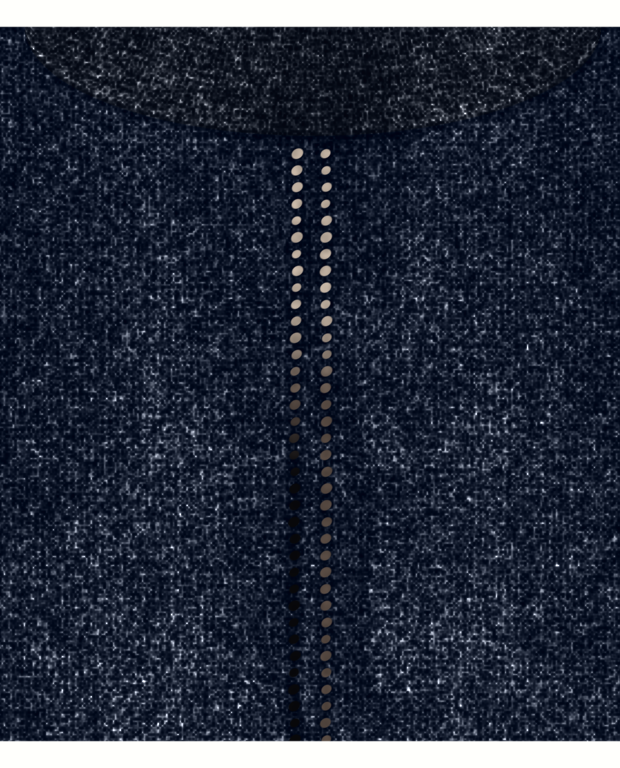
Write a Shadertoy shader that draws this texture.

```glsl
// Glittering navy knit with a ribbed collar and two columns of open eyelets.

float hash(vec2 p) {
    vec3 q = fract(p.xyx * vec3(0.1031, 0.1030, 0.0973));
    q += dot(q, q.yzx + 33.33);
    return fract((q.x + q.y) * q.z);
}

float noise(vec2 p) {
    vec2 cell = floor(p), f = fract(p);
    f = f * f * (3.0 - 2.0 * f);
    return mix(mix(hash(cell), hash(cell + vec2(1, 0)), f.x),
               mix(hash(cell + vec2(0, 1)), hash(cell + vec2(1, 1)), f.x), f.y);
}

// Ribs across, V-shaped stitches down; st counts columns and rows.
float stitches(vec2 st) {
    float rib = cos(6.2832 * st.x);
    float row = cos(6.2832 * (st.y + 0.7 * abs(fract(st.x) - 0.5)));
    return 0.34 * rib + 0.3 * row;
}

// Bright metallic thread: the exponential of summed noise gives rare glints.
vec3 yarn(float tone) {
    float light = 0.098 * exp(0.75 * tone);
    return clamp(light + vec3(-0.032, 0.0, 0.068), 0.0, 1.0);
}

// Signed distance to the nearest eyelet of a column, in canvas heights.
float eyelet(vec2 p, float columnX, float pitch, float seed) {
    float row = floor((p.y - 0.2001) / pitch + 0.5);
    float size = 0.9 + 0.25 * hash(vec2(row + 7.0, seed));
    vec2 centre = vec2(columnX + 0.002 * (hash(vec2(row, seed + 3.0)) - 0.5),
                       0.2001 + row * pitch);
    vec2 d = (p - centre) / vec2(0.0066, 0.0059);
    d.y += 0.25 * d.x;
    return row < 0.0 ? 1.0 : (length(d) - size) * 0.006;
}

void mainImage(out vec4 fragColor, in vec2 fragCoord) {
    float px = 1.0 / iResolution.y;
    vec2 uv = fragCoord / iResolution.xy;
    float down = 1.0 - uv.y;
    float aspect = iResolution.x / iResolution.y;
    vec2 p = vec2(uv.x * aspect, down);
    float side = uv.x - 0.505;

    // Collar arc and the two fields of stitches it divides
    float arc = 0.035 + 0.142 * sqrt(max(0.0, 1.0 - side * side / 0.216));
    float above = arc - down;
    float collar = smoothstep(-px, px, above);
    float bend = 0.18 * max(abs(side) - 0.32, 0.0) * smoothstep(0.4, 0.04, down);
    float wobble = 0.25 * (noise(p * 14.0) - 0.5);
    vec2 body = vec2(side * 84.0 + wobble, (down + bend) * 92.0 + wobble);
    vec2 fan = vec2(side * (96.0 + 260.0 * above), above * 92.0);
    float knit = mix(stitches(body), stitches(fan), collar);

    // Fine and coarse sparkle
    float tone = knit + 3.2 * (noise(p * 345.0) - 0.5)
               + 2.0 * (noise(p * 160.0 + 41.0) - 0.5)
               + 0.5 * (noise(p * vec2(22.0, 12.0)) - 0.5);

    // Broad light, shadow below the collar and its seam
    tone += 0.3 * smoothstep(0.25, 0.9, down) - 0.08;
    tone += 0.18 * cos(12.0 * (abs(side) - 0.24));
    tone -= 0.35 * exp(-pow((side - 0.02) / 0.16, 2.0)) * smoothstep(0.4, 0.18, down);
    tone -= 0.9 * exp(-pow((above + 0.003) / 0.005, 2.0));
    tone += 0.35 * exp(-pow((above - 0.009) / 0.005, 2.0));
    tone -= 0.4 * exp(-pow((side - 0.075) / 0.02, 2.0)) * smoothstep(0.45, 0.65, down);

    // Twisted lace strips around the openings
    float pitch = 0.0218;
    float leftX = (0.479 - 0.004 * smoothstep(0.35, 0.6, down)) * aspect;
    float rightX = 0.526 * aspect;
    float leftHole = eyelet(p, leftX, pitch, 1.0);
    float rightHole = eyelet(p, rightX, pitch, 2.0);
    float hole = min(leftHole, rightHole);
    float lace = smoothstep(0.013, 0.006, min(abs(p.x - leftX), abs(p.x - rightX)));
    tone -= 0.5 * lace * smoothstep(0.185, 0.2, down);
    tone -= 0.9 * smoothstep(0.004, 0.0, hole);
    vec3 color = yarn(tone);
    color = mix(color, mix(vec3(dot(color, vec3(0.33))), color, 0.65), collar);

    // Skin-warm lining fading to shadow, sooner behind the left column
    float isLeft = step(leftHole, rightHole);
    vec3 lining = mix(vec3(0.73, 0.67, 0.61), vec3(0.33, 0.28, 0.25),
                      smoothstep(0.38, 0.54, down));
    lining = mix(lining, vec3(0.03, 0.03, 0.04), isLeft * smoothstep(0.5, 0.63, down));
    lining *= 0.9 + 0.2 * noise(p * 120.0);
    color = mix(color, lining, smoothstep(px, -px, hole));

    // White margins at top and bottom
    float margin = smoothstep(0.465 - px, 0.465 + px, abs(down - 0.5));
    fragColor = vec4(mix(color, vec3(1.0, 1.0, 0.99), margin), 1.0);
}
```
